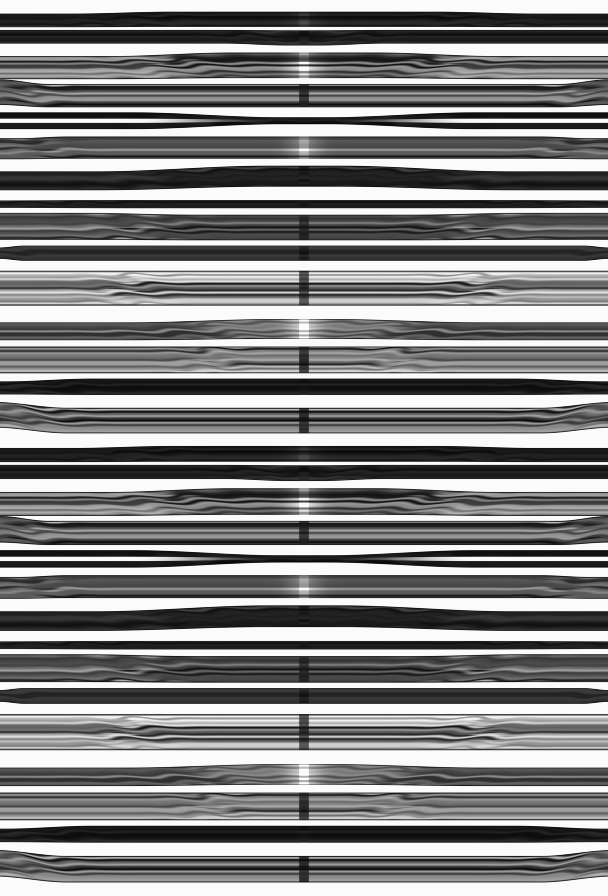
Write a WebGL 2 fragment shader that draws this pattern.

```glsl
#version 300 es
precision highp float;
// Mirrored horizontal bands of smeared grey and black streaks on white.
// Fifteen bands make one repeat, stacked twice; each band bends at a "knee",
// where its streaks change, and carries a narrow seam at the mirror axis.
uniform vec2 u_resolution;
out vec4 outColor;

const int BANDS = 15;
const float SHEET = 768.0;       // sheet height in layout units
const float SPLIT_Y = 377.0;     // where the second repeat takes over
const vec3 PAPER = vec3(0.985);
const vec3 INK = vec3(0.035);

// Layout of one repeat, top to bottom
const float CENTRE[15] = float[15](16.5, 32.5, 56., 82., 103.5, 126.5, 151., 175., 195., 217., 247., 282., 308.5, 331.5, 360.5);
const float HALF[15] = float[15](6.5, 6.5, 11., 10., 3., 9.5, 9., 3.5, 11., 6.5, 15., 8.5, 11.5, 7., 11.);
// Brightest streak; a negative value splits the band in two
const float TONE[15] = float[15](.2, .2, .75, .72, -.1, .6, .28, .15, .75, .22, .95, .55, .82, .15, .72);
// Knee position and softness, as distance from the axis
const float KNEE[15] = float[15](.3, .08, .22, .46, .16, .43, .2, .4, .27, .48, .29, .17, .16, .42, .45);
const float SOFT[15] = float[15](.08, .05, .1, .04, .12, .04, .14, .1, .09, .02, .05, .12, .04, .07, .06);
// Rise and growth of the band beyond its knee
const float RISE[15] = float[15](-1., 1., -2., 3., 0., -1., -4., 0., 1., 0., 0., -2., 0., -1., 5.);
const float GROW[15] = float[15](-.1, -.1, -.1, .1, 1.4, -.05, -.1, -.1, .05, -.25, 0., -.1, 0., -.2, 0.);
// Seam at the axis: below zero dark, above zero light
const float SEAM[15] = float[15](.25, -.8, 1., -.8, 0., .7, -.8, -.6, -.7, -.8, -.7, .8, -.8, -.7, -.8);

float hash(vec2 p) {
  return fract(sin(dot(p, vec2(127.1, 311.7))) * 43758.5453);
}

// Smooth random brightness across the rows of a band
float streak(float row, float seed) {
  float cell = floor(row);
  float blend = smoothstep(0.0, 1.0, row - cell);
  return mix(hash(vec2(cell, seed)), hash(vec2(cell + 1.0, seed)), blend);
}

// Streaks swap at the knee, each row at its own place
float streaks(float row, float dist, float knee, float soft, float seed) {
  float near = exp(-pow((dist - knee) / (soft + 0.02), 2.0));
  float bentRow = row + near * 0.8 * sin(dist * 70.0 + row * 0.6 + seed);
  float swapAt = knee + (streak(row, seed + 40.0) - 0.5) * 0.1;
  float swapped = smoothstep(swapAt - 0.03, swapAt + 0.03, dist);
  return mix(streak(bentRow, seed), streak(bentRow, seed + 20.0), swapped * 0.7);
}

// Grey level inside a band; v runs from -1 to 1 across it
float bandGrey(float v, float dist, float halfSize, float tone, float knee, float soft, float seed) {
  float light = streaks(v * halfSize / 1.9, dist, knee, soft, seed);
  float rim = smoothstep(0.45, 0.9, abs(v)) * smoothstep(0.5, 1.0, tone);
  light = clamp(light * (1.0 + 0.45 * rim), 0.0, 1.0);
  light *= 1.0 - 0.8 * smoothstep(0.86, 0.98, abs(v));
  return light * max(tone, 0.1);
}

// Dark block or soft glow along the axis
float addSeam(float grey, float dist, float seam, float row, float seed, float aa) {
  float block = 1.0 - smoothstep(0.008 - aa, 0.008 + aa, dist);
  float glow = max(seam, 0.0) * (0.35 * exp(-dist * dist / 0.0008) + 0.3 * block);
  grey = mix(grey, streak(row, seed + 60.0) * 0.12, block * max(-seam, 0.0));
  return grey + glow * (0.25 + streak(row, seed));
}

void main() {
  vec2 uv = gl_FragCoord.xy / u_resolution;
  float dist = abs(uv.x - 0.5);
  float aaX = 0.75 / u_resolution.x;
  float aaY = 0.6 * SHEET / u_resolution.y;

  // Two repeats; the lower one is slightly taller
  float y = (1.0 - uv.y) * SHEET;
  if (y > SPLIT_Y) y = (y - 389.0) / 1.035 + 16.5;

  vec3 color = PAPER;
  for (int i = 0; i < BANDS; i++) {
    float seed = float(i) + 1.0;
    float outer = smoothstep(KNEE[i] - SOFT[i], KNEE[i] + SOFT[i], dist);
    float halfSize = HALF[i] * (1.0 + GROW[i] * outer);
    float offset = y - CENTRE[i] + RISE[i] * outer;
    float cover = 1.0 - smoothstep(-aaY, aaY, abs(offset) - halfSize);

    // A split band opens a paper gap away from the axis
    float gap = step(TONE[i], 0.0) * outer;
    cover *= 1.0 - gap * (1.0 - smoothstep(-aaY, aaY, abs(offset) - 0.25 * halfSize));

    float v = offset / halfSize;
    float grey = bandGrey(v, dist, HALF[i], TONE[i], KNEE[i], SOFT[i], seed);
    grey = addSeam(grey, dist, SEAM[i], v * HALF[i] / 1.9, seed, aaX);
    color = mix(color, mix(INK, PAPER, clamp(grey, 0.0, 1.0)), cover);
  }
  outColor = vec4(color, 1.0);
}
```
